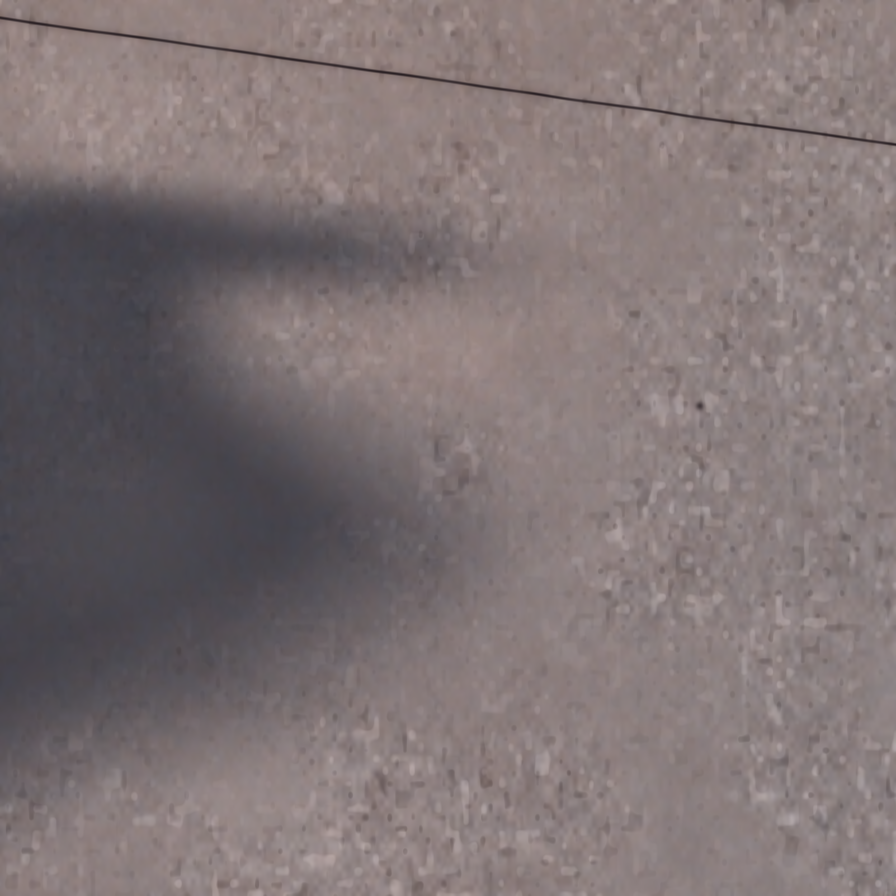
Reproduce this texture procedurally as a three.js fragment shader.

```glsl
#define LIT_COLOR vec3(0.556, 0.502, 0.500)
#define SHADE_COLOR vec3(0.262, 0.254, 0.284)
#define SEAM_COLOR vec3(0.145, 0.110, 0.125)
#define SEAM_LEFT 0.980
#define SEAM_SLOPE -0.142
#define SEAM_HALF_WIDTH 0.0014
#define GRAIN_AMOUNT 0.056
#define MOTTLE_AMOUNT 0.050
#define FLECK_AMOUNT 0.065

varying vec2 vUv;

float hash(vec2 p) {
  return fract(sin(dot(p, vec2(127.1, 311.7))) * 43758.5453);
}

float valueNoise(vec2 p) {
  vec2 cell = floor(p);
  vec2 f = fract(p);
  f = f * f * (3.0 - 2.0 * f);
  float low = mix(hash(cell), hash(cell + vec2(1.0, 0.0)), f.x);
  float high = mix(hash(cell + vec2(0.0, 1.0)), hash(cell + 1.0), f.x);
  return mix(low, high, f.y);
}

float fbm(vec2 p) {
  float sum = 0.0;
  float weight = 0.5;
  for (int i = 0; i < 4; i++) {
    sum += weight * valueNoise(p);
    p = p * 2.03 + 17.3;
    weight *= 0.5;
  }
  return sum;
}

// 1 below the edge, 0 above it
float below(float value, float edge, float blur) {
  return 1.0 - smoothstep(edge - blur, edge + blur, value);
}

float glow(vec2 p, vec2 center, vec2 radius) {
  vec2 d = (p - center) / radius;
  return exp(-dot(d, d));
}

float shadowMask(vec2 p) {
  // Narrow arm reaching right under the upper edge
  float top = below(p.y, 0.784 - 0.08 * p.x, 0.048);
  float armBottom = smoothstep(0.640, 0.742, p.y + 0.02 * p.x);
  float arm = top * armBottom * below(p.x, 0.50, 0.17);

  // Left column and the broad wedge beneath the arm
  float column = top * below(p.x, 0.225 + 0.15 * (p.y - 0.65), 0.10);
  float slant = below(p.y, 0.705 - 0.52 * p.x, 0.060 + 0.17 * p.x);
  slant *= below(p.x, 0.475, 0.18);
  float upper = 1.0 - (1.0 - column) * (1.0 - slant);
  float lower = smoothstep(-0.155, 0.125, p.y - 0.145 - 0.46 * p.x);
  float mask = 1.0 - (1.0 - arm * 0.90) * (1.0 - upper * lower);

  // Wide faint penumbra around the wedge tip and its lower side
  float tip = 0.34 * glow(p, vec2(0.46, 0.385), vec2(0.12, 0.085));
  float side = 0.22 * glow(p, vec2(0.24, 0.24), vec2(0.20, 0.08));
  return 1.0 - (1.0 - mask) * (1.0 - tip) * (1.0 - side);
}

// Irregular pale chips minus dark pits
float flecks(vec2 p) {
  float pale = smoothstep(0.66, 0.92, valueNoise(p * vec2(100.0, 72.0) + 31.0));
  float dark = smoothstep(0.72, 0.95, valueNoise(p * vec2(115.0, 80.0) + 83.0));
  return pale - dark;
}

void main() {
  vec2 p = vUv;
  float shade = shadowMask(p);

  // Ground tint: warm at the upper left, grayer to the right and below
  vec3 ground = LIT_COLOR;
  ground += vec3(0.016, 0.004, -0.004) * smoothstep(0.45, 1.0, p.y);
  ground -= vec3(0.014, 0.003, 0.000) * smoothstep(0.5, 1.0, p.x);
  ground += 0.035 * glow(p, vec2(0.12, 0.88), vec2(0.13, 0.06));
  ground += 0.032 * glow(p, vec2(0.34, 0.09), vec2(0.14, 0.10));
  ground += vec3(0.030, 0.018, 0.012) * glow(p, vec2(0.51, 0.61), vec2(0.13, 0.07));
  ground -= 0.028 * glow(p, vec2(0.56, 0.94), vec2(0.10, 0.05));

  // Shadow core, lighter in the middle of the lower left
  vec3 core = SHADE_COLOR;
  core += vec3(0.040, 0.036, 0.032) * glow(p, vec2(0.13, 0.42), vec2(0.14, 0.12));
  core += 0.025 * glow(p, vec2(0.03, 0.63), vec2(0.10, 0.09));
  vec3 color = mix(ground, core, shade);

  // Soft mottling, vertical grain and flecks
  float light = 1.0 - 0.78 * shade;
  float rough = light * mix(0.60, 1.0, 0.6 * (1.0 - p.y) + 0.4 * p.x);
  float patches = 0.4 + 1.1 * smoothstep(0.3, 0.65, fbm(p * 8.0 + 40.0));
  color += MOTTLE_AMOUNT * light * (fbm(p * 17.0) - 0.47);
  float grain = valueNoise(p * vec2(90.0, 60.0)) + valueNoise(p * vec2(190.0, 125.0)) - 1.0;
  color += GRAIN_AMOUNT * rough * patches * grain;
  color += FLECK_AMOUNT * rough * patches * flecks(p);
  float tint = valueNoise(p * 70.0 + 70.0) - 0.5;
  color += vec3(0.016, -0.006, -0.012) * tint;
  color.b += 0.020 * (valueNoise(p * 110.0 + 9.0) - 0.5);

  // Lone dark pit and a small triangular scar
  color = mix(color, SEAM_COLOR, 0.70 * glow(p, vec2(0.781, 0.547), vec2(0.0045)));
  vec2 scar = p - vec2(0.431, 0.108);
  float scarMask = below(abs(scar.x + 0.25 * scar.y), 0.25 * max(scar.y, 0.0), 0.004);
  color -= 0.10 * scarMask * smoothstep(0.0, 0.008, scar.y) * below(scar.y, 0.030, 0.012);

  // Thin straight seam with a faint soft border and uneven depth
  float wobble = 0.0012 * (valueNoise(vec2(p.x * 22.0, 4.0)) - 0.5);
  float seam = abs(p.y - SEAM_LEFT - SEAM_SLOPE * p.x + wobble);
  float depth = 0.78 + 0.20 * valueNoise(vec2(p.x * 45.0, 12.0));
  color -= 0.050 * exp(-seam * seam * 30000.0);
  color = mix(color, SEAM_COLOR, depth * below(seam, SEAM_HALF_WIDTH, 0.0014));

  gl_FragColor = vec4(color, 1.0);
}
```
